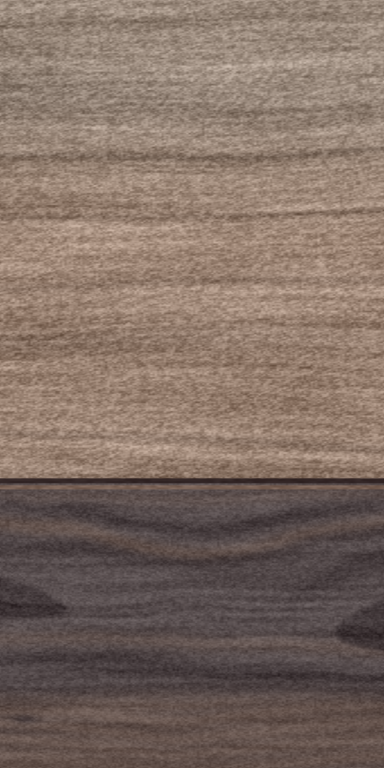
This texture is drawn by a WebGL 2 fragment shader. Its source:

```glsl
#version 300 es
precision highp float;
// Two wooden boards: a pale, finely ribbed one above a dark, figured one.
// Stretched value noise gives the grain; soft curved bands and wedges give
// the figure, and a dark groove with a lit lip divides the boards.

#define SEAM_Y 0.748
#define SEAM_HALF 0.0065
#define LIP_Y 0.731
#define LIP_HALF 0.0055
#define PALE_GRAIN 0.27
#define DARK_GRAIN 0.14
#define STREAK_DEPTH 0.19
#define FIGURE_WARP 0.035

uniform vec2 u_resolution;
out vec4 fragColor;

float hash(vec2 cell) {
  uvec2 q = uvec2(ivec2(cell)) * uvec2(1597334677u, 3812015801u);
  uint h = (q.x ^ q.y) * 1597334677u;
  h = (h ^ (h >> 15)) * 2246822519u;
  return float((h ^ (h >> 13)) >> 8) / 16777216.0;
}

float noise(vec2 p) {
  vec2 i = floor(p), f = p - i;
  f = f * f * (3.0 - 2.0 * f);
  vec2 e = vec2(1.0, 0.0);
  return mix(mix(hash(i), hash(i + e), f.x),
             mix(hash(i + e.yx), hash(i + e.xx), f.x), f.y);
}

float fbm(vec2 p) {
  float sum = 0.0, gain = 0.5;
  for (int i = 0; i < 4; i++) {
    sum += gain * noise(p);
    p = p * 2.03 + 17.3;
    gain *= 0.5;
  }
  return sum / 0.9375;
}

// Soft stripe around a centre line
float band(float y, float centre, float width) {
  float d = (y - centre) / width;
  return exp(-d * d);
}

// Pointed dark tongue; t runs from 0 at the board's side to 1 at its tip
float wedge(float y, float t, float root, float tip, float halfWidth) {
  float w = halfWidth * sqrt(max(1.0 - t, 0.0));
  return smoothstep(-0.012, 0.012, w - abs(y - mix(root, tip, t)))
       * smoothstep(1.05, 0.9, t);
}

vec3 paleBoard(vec2 p) {
  // Grain lines sag to the right near the groove and rise slightly above
  float sag = mix(0.06, -0.02, smoothstep(0.75, 1.25, p.y));
  float y = p.y + sag * p.x + 0.03 * (noise(p * vec2(1.6, 2.5)) - 0.5);
  float streak = 0.6 * noise(vec2(p.x * 2.5, y * 65.0))
               + 0.4 * noise(vec2(p.x * 5.0 + 9.0, y * 125.0));
  float broad = fbm(vec2(p.x * 1.2, y * 9.0) + 4.0);
  float pores = 0.55 * noise(vec2(p.x * 85.0 - p.y * 60.0, p.y * 190.0))
              + 0.45 * noise(vec2(p.x * 170.0, p.y * 250.0) + 31.0);

  vec3 warm = vec3(0.610, 0.517, 0.454), grey = vec3(0.602, 0.538, 0.485);
  vec3 col = mix(warm, grey, smoothstep(1.3, 1.85, p.y));
  float shade = 0.07 * band(p.y, 1.75 - 0.04 * p.x, 0.07) * (1.0 - 0.5 * p.x)
              + 0.07 * band(y, 1.59, 0.010)
              + 0.05 * band(y, 1.43, 0.009)
              + 0.05 * band(y, 1.25, 0.012)
              + 0.08 * band(y, 1.11, 0.030) * (1.0 - 0.6 * p.x)
              + 0.08 * band(y, 0.885, 0.013)
              + 0.06 * band(p.y, SEAM_Y, 0.045);
  shade -= 0.03 * band(y, 1.52, 0.05) + 0.03 * band(y, 1.36, 0.05);
  float light = STREAK_DEPTH * (streak - 0.5) + 0.13 * (broad - 0.5)
              + PALE_GRAIN * (pores - 0.5);
  return col + light - shade * vec3(1.0, 0.93, 0.86);
}

vec3 darkBoard(vec2 p) {
  float x = p.x;
  float y = p.y + FIGURE_WARP * (fbm(p * vec2(4.0, 9.0)) - 0.5);
  float dip = band(x, 0.52, 0.32);
  float streak = noise(vec2(x * 3.0, y * 75.0));
  float pores = 0.5 * noise(p * vec2(95.0, 200.0))
              + 0.5 * noise(p * vec2(190.0, 250.0) + 53.0);

  vec3 slate = vec3(0.345, 0.305, 0.308), brown = vec3(0.425, 0.345, 0.308);
  vec3 ink = vec3(0.225, 0.188, 0.195);
  float low = smoothstep(0.24, 0.14, y);
  float warmth = 0.75 * low + 0.65 * band(y, 0.65 - 0.09 * dip, 0.022)
               + 0.45 * band(y, 0.34 - 0.03 * x, 0.022)
               + 0.35 * band(y, 0.705, 0.02);
  vec3 col = mix(slate, brown, clamp(warmth, 0.0, 1.0));

  // Long bands, side tongues, then the crowded lower growth lines
  float dark = 0.8 * band(y, 0.695 - 0.075 * dip, 0.019)
             + 0.65 * band(y, 0.60 - 0.08 * dip + 0.03 * x, 0.020)
             + 0.65 * band(y, 0.43 + 0.11 * smoothstep(0.68, 1.0, x), 0.032)
                    * smoothstep(0.66, 0.88, x)
             + 0.85 * band(y, 0.29 - 0.06 * x, 0.026)
             + 0.45 * band(y, 0.225 - 0.03 * x, 0.018);
  dark = max(dark, wedge(y, x / 0.18, 0.445, 0.419, 0.052));
  dark = max(dark, wedge(y, (1.0 - x) / 0.13, 0.372, 0.354, 0.062));
  float rings = 0.5 + 0.5 * sin(145.0 * (y + 0.045 * band(x, 0.45, 0.3)));
  dark += low * 0.5 * rings * noise(vec2(x * 4.0, y * 20.0));
  dark += 0.6 * band(length((p - vec2(0.065, 0.125)) * vec2(0.4, 1.0)), 0.0, 0.014);
  col = mix(col, ink, clamp(dark, 0.0, 1.0) * 0.85);
  return col + 0.09 * (streak - 0.5) + DARK_GRAIN * (pores - 0.5);
}

void main() {
  vec2 p = gl_FragCoord.xy / u_resolution * vec2(1.0, 2.0);
  float soft = max(2.0 / u_resolution.y, 0.002);
  vec3 col = mix(darkBoard(p), paleBoard(p),
                 smoothstep(-soft, soft, p.y - SEAM_Y));

  // Groove and the lit edge below it
  float fleck = noise(p * vec2(60.0, 180.0)) - 0.5;
  float lip = smoothstep(soft, -soft, abs(p.y - LIP_Y) - LIP_HALF);
  float groove = smoothstep(soft, -soft, abs(p.y - SEAM_Y) - SEAM_HALF);
  col = mix(col, vec3(0.49, 0.39, 0.335) + 0.12 * fleck, lip * 0.85);
  col = mix(col, vec3(0.18, 0.13, 0.13) + 0.05 * fleck, groove * 0.95);
  fragColor = vec4(clamp(col, 0.0, 1.0), 1.0);
}
```
